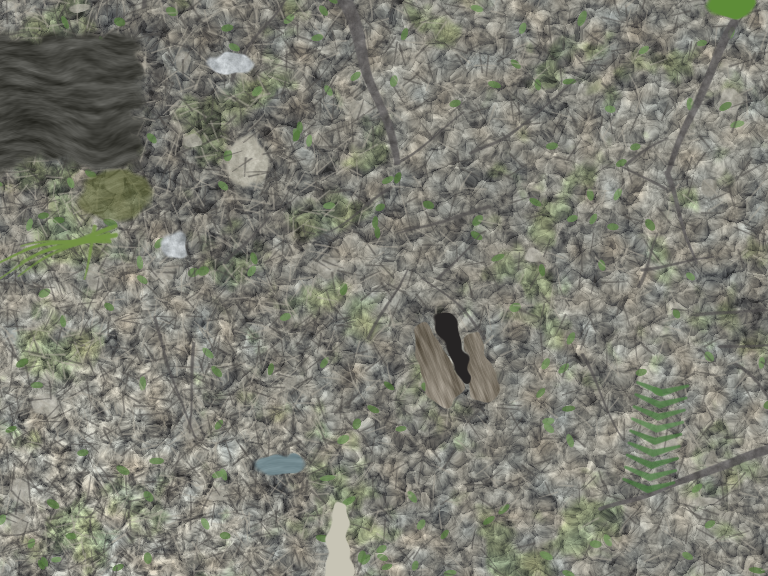
Write a Shadertoy shader that draws this texture.

```glsl
vec2 hash2(vec2 p) {
    vec3 q = fract(p.xyx * vec3(.1031, .103, .0973));
    q += dot(q, q.yzx + 33.33);
    return fract((q.xx + q.yz) * q.zy);
}

float noise(vec2 p) {
    vec2 i = floor(p), f = fract(p), u = f * f * (3. - 2. * f), e = vec2(0, 1);
    float a = dot(hash2(i) * 2. - 1., f);
    float b = dot(hash2(i + e.yx) * 2. - 1., f - e.yx);
    float c = dot(hash2(i + e) * 2. - 1., f - e);
    float d = dot(hash2(i + 1.) * 2. - 1., f - 1.);
    return mix(mix(a, b, u.x), mix(c, d, u.x), u.y);
}

float fbm(vec2 p) {
    float sum = 0., amp = 1.;
    for (int i = 0; i < 4; i++) {
        sum += amp * noise(p);
        p = mat2(1.6, 1.2, -1.2, 1.6) * p + 7.3;
        amp *= .65;
    }
    return sum;
}

// Tapered line from a to b
float stroke(vec2 p, vec2 a, vec2 b, float w) {
    vec2 d = b - a;
    float t = clamp(dot(p - a, d) / dot(d, d), 0., 1.), px = 1. / iResolution.y;
    return 1. - smoothstep(-px, px, length(p - a - d * t) - w * (1. - .6 * t));
}

float blob(vec2 p, vec2 centre, vec2 radius) {
    return 1. - smoothstep(.85, 1.1, length((p - centre) / radius));
}

// Packed crumbs: cell tone, side light and dark gaps
float crumbs(vec2 p) {
    vec2 cell = floor(p), nearest = vec2(0), id = cell;
    float f1 = 9., f2 = 9.;
    for (int k = 0; k < 9; k++) {
        vec2 c = cell + vec2(k % 3 - 1, k / 3 - 1), d = p - c - hash2(c);
        float r = length(d);
        if (r < f1) { f2 = f1; f1 = r; nearest = d; id = c; }
        else f2 = min(f2, r);
    }
    float gap = 1. - smoothstep(0., .22, f2 - f1);
    return (hash2(id + 5.).x - .5) * .9 + dot(nearest, vec2(-.25, .4)) - .35 * gap + .09;
}

void mainImage(out vec4 fragColor, in vec2 fragCoord) {
    vec2 p = fragCoord / iResolution.y;
    vec2 warp = vec2(noise(p * 38.), noise(p * 38. + 50.)), q = p + .014 * warp;
    vec2 bent = p + .03 * vec2(noise(p * 7.), noise(p * 7. + 20.));
    float litter = 1. - smoothstep(.3, .9, p.x + .15 * noise(p * 5.));

    // Soil under broad shade and sun
    float sun = exp(-10. * dot(p - vec2(.2, .12), p - vec2(.2, .12)));
    vec2 shade = (p - vec2(.42, .38)) * vec2(5, 2.5);
    float light = .505 + .11 * noise(p * 3.) + .12 * noise(p * 9.);
    light += .09 * sun - .08 * exp(-dot(shade, shade)) - .05 * litter * smoothstep(.3, .7, p.y);
    light += .15 * crumbs(q * 27.) + .16 * crumbs(q * 57. + 9.);
    light += (.27 + .2 * sun) * fbm(q * 62.);
    vec3 col = clamp(light, .17, .86) * mix(vec3(1), vec3(1.01, 1, .94), smoothstep(.22, .5, light));
    col *= 1. + vec3(.08, 0, -.08) * noise(p * 24.);
    col *= mix(vec3(1), vec3(.95, 1.02, .87), smoothstep(.1, .4, fbm(p * 6. + 31.)));

    // Pale stones
    float grit = fbm(p * 45.);
    for (int i = 0; i < 22; i++) {
        vec2 h = hash2(vec2(i, 71)), s = hash2(vec2(i, 13));
        float stone = blob(q, h * vec2(1.33, 1), .009 + .014 * s);
        col = mix(col, vec3(.63, .62, .58) + .16 * (s.x - .5) + .2 * grit, stone * .8);
    }
    col = mix(col, vec3(.68, .67, .62) + .2 * grit, blob(q, vec2(.43, .72), vec2(.037, .045)));

    // Straw and small leaves on turned grids
    for (int i = 0; i < 7; i++) {
        float k = float(i), turn = k * .83, scale = 15. + 2. * k;
        vec2 g = mat2(cos(turn), sin(turn), -sin(turn), cos(turn)) * bent * scale + k * 17.;
        vec2 id = floor(g), h = hash2(id + 3. * k), s = hash2(id + 90.);
        vec2 f = (fract(g) - .35 - .3 * s) / scale, dir = vec2(cos(h.x * 6.28), sin(h.x * 6.28));
        float straw = stroke(f, -.018 * dir, .018 * dir, .0016) * step(h.y, .2 + .6 * litter);
        col = mix(col, s.x < .55 ? vec3(.29, .28, .27) : vec3(.68, .66, .61), straw * .6);
        vec2 along = vec2(dot(f, dir), dot(f, vec2(-dir.y, dir.x)));
        float leaf = blob(along, vec2(0), vec2(.011, .006)) * step(.965, h.y);
        col = mix(col, vec3(.38, .52, .29) + .15 * (s.y - .5), leaf * .75);
    }

    // Bark slab with mossy end
    vec2 slab = abs(p - vec2(.06, .83) + .025 * warp) - vec2(.18, .11 + .04 * noise(p * 8.));
    float ridges = fbm(vec2(p.x * 12., p.y * 55. + 3. * noise(p * 9.)));
    col = mix(col, vec3(.27, .27, .25) + .2 * ridges, 1. - smoothstep(-.008, .012, max(slab.x, slab.y)));
    col = mix(col, vec3(.38, .41, .22) + .2 * ridges, .6 * blob(q, vec2(.2, .66), vec2(.065, .045)));

    // Twigs and branches
    for (int i = 0; i < 20; i++) {
        vec2 h = hash2(vec2(i, 41)), s = hash2(vec2(i, 8)), a = vec2(.25 + 1.05 * h.x, .3 + .7 * h.y);
        vec2 b = a + (.08 + .16 * s.y) * vec2(cos(s.x * 6.28), sin(s.x * 6.28));
        col = mix(col, vec3(.31, .3, .3), .7 * stroke(bent, a, b, .0028));
    }
    float branch = stroke(bent, vec2(.59, 1.02), vec2(.69, .72), .012);
    branch = max(branch, stroke(bent, vec2(1.28, .96), vec2(1.155, .7), .009));
    branch = max(branch, stroke(bent, vec2(1.155, .7), vec2(1.21, .54), .005));
    branch = max(branch, stroke(bent, vec2(1.36, .24), vec2(1.05, .11), .009));
    col = mix(col, vec3(.37, .36, .36) + .15 * grit, branch * .85);

    // Split stump around a dark hollow
    vec3 wood = vec3(.49, .46, .41) + .25 * fbm(vec2(p.x + .4 * p.y, p.y * .15) * 75.);
    float halves = stroke(q, vec2(.77, .33), vec2(.73, .43), .033);
    col = mix(col, wood, max(halves, stroke(q, vec2(.84, .33), vec2(.82, .41), .028)));
    col = mix(col, vec3(.15, .14, .14), stroke(q, vec2(.775, .435), vec2(.81, .345), .021));

    // Grass tuft and fern
    for (int i = 0; i < 9; i++) {
        vec2 h = hash2(vec2(i, 23)), joint = vec2(1.125, .15) + float(i) * vec2(.003, .021);
        float blade = stroke(bent, vec2(.2, .62) - .04 * h, vec2(.2 * h.x - .02, .49 + .09 * h.y), .003);
        col = mix(col, vec3(.45, .57, .27), blade * .8);
        float frond = stroke(p, joint, joint + vec2(.045, .012), .006);
        frond = max(frond, stroke(p, joint, joint + vec2(-.042, .018), .006));
        col = mix(col, vec3(.34, .51, .3) + .1 * (h.x - .5), frond * .8 * step(.2, h.y));
    }
    col = mix(col, vec3(.37, .55, .22), blob(q, vec2(1.27, .99), vec2(.045, .022)));

    // Faded scraps
    col = mix(col, vec3(.45, .53, .55) + .1 * ridges, blob(q, vec2(.486, .193), vec2(.045, .018)));
    col = mix(col, vec3(.78, .77, .71), stroke(q, vec2(.585, -.02), vec2(.59, .12), .027));
    float scraps = max(blob(q, vec2(.4, .89), vec2(.038, .02)), blob(q, vec2(.305, .575), vec2(.022, .028)));
    col = mix(col, vec3(.72, .74, .75) + .25 * grit, scraps);
    fragColor = vec4(clamp(col, 0., 1.), 1);
}
```
